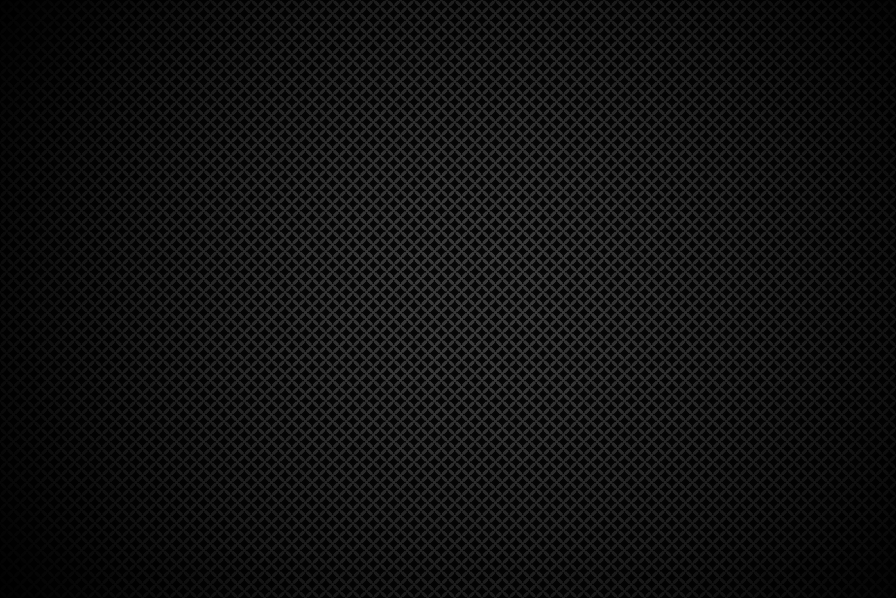
Give the GLSL for this pattern, as a Shadertoy shader.

```glsl
#define REPEATS vec2(66.0, 44.0)
#define ARM_LENGTH 0.39
#define ARM_HALF_WIDTH 0.055
#define CORE_RADIUS 0.335
#define MESH_COLOR vec3(0.222)
#define HOLE_COLOR vec3(0.022)
#define GLOW_CENTER vec2(0.53, 0.52)
#define GLOW_RADIUS vec2(0.68, 0.92)
#define UNEVENNESS 0.10

vec2 hashGradient(vec2 cell) {
    vec2 h = vec2(dot(cell, vec2(127.1, 311.7)), dot(cell, vec2(269.5, 183.3)));
    return fract(sin(h) * 43758.5) * 2.0 - 1.0;
}

float gradientNoise(vec2 p) {
    vec2 cell = floor(p), f = fract(p);
    vec2 blend = f * f * f * (f * (f * 6.0 - 15.0) + 10.0);
    vec2 e = vec2(1.0, 0.0);
    float a = dot(hashGradient(cell), f);
    float b = dot(hashGradient(cell + e.xy), f - e.xy);
    float c = dot(hashGradient(cell + e.yx), f - e.yx);
    float d = dot(hashGradient(cell + e.xx), f - e.xx);
    return mix(mix(a, b, blend.x), mix(c, d, blend.x), blend.y);
}

// Offset from the nearest point of a staggered lattice
vec2 staggeredRepeat(vec2 p) {
    vec2 a = fract(p) - 0.5;
    vec2 b = fract(p + 0.5) - 0.5;
    return abs(a.x) + abs(a.y) < abs(b.x) + abs(b.y) ? a : b;
}

// Diamond with short pointed arms
float crossDistance(vec2 p) {
    p = abs(p);
    float plus = max(min(p.x, p.y) - ARM_HALF_WIDTH, max(p.x, p.y) - ARM_LENGTH);
    float core = (p.x + p.y - CORE_RADIUS) * 0.7071;
    return min(plus, core);
}

void mainImage(out vec4 fragColor, in vec2 fragCoord) {
    vec2 uv = fragCoord / iResolution.xy;
    vec2 p = uv * REPEATS;

    // Dark crosses punched into a diagonal mesh
    float pixel = REPEATS.x / iResolution.x;
    float edge = max(0.5 * pixel, 0.04);
    float mesh = smoothstep(-edge, edge, crossDistance(staggeredRepeat(p)));
    vec3 color = mix(HOLE_COLOR, MESH_COLOR, mesh);

    // Soft elliptical glow, black toward the corners
    float r = length((uv - GLOW_CENTER) / GLOW_RADIUS);
    float glow = 1.0 - smoothstep(0.0, 1.1, r);

    // Slight unevenness between repeats
    float shade = 1.0 + UNEVENNESS * gradientNoise(p * 0.7);
    fragColor = vec4(color * glow * shade, 1.0);
}
```
